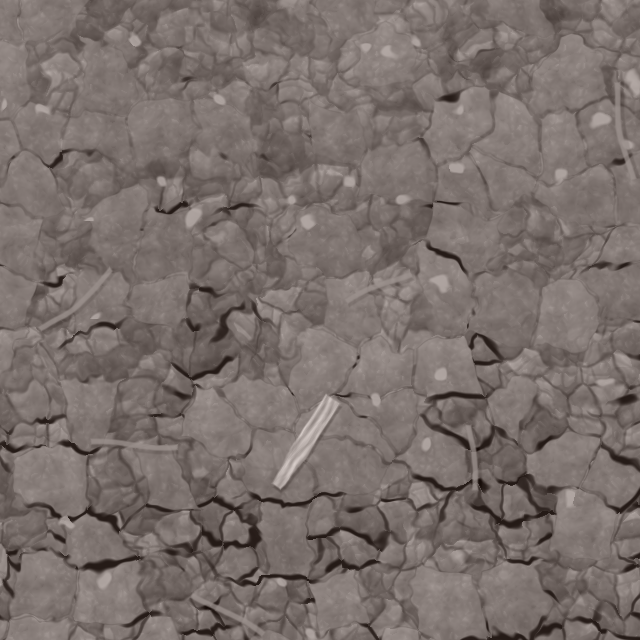
Reproduce this texture procedurally as a Shadertoy shader.

```glsl
// Dry, crumbly soil: clods of three sizes from warped cellular noise, fine and
// soft at the top, split by dark, mostly level cracks toward the bottom.
// Pale crumbs, thin stalks and one wood chip lie scattered on the surface.

const vec3 EARTH_TINT = vec3(0.04, 0.0, -0.015);  // warm shift added to the tone
const float BASE_TONE = 0.458;
const float CRACK_TONE = 0.09;
const float STALK_TONE = 0.57;
const float CHIP_TONE = 0.67;
const float CRUMB_TONE = 0.68;

const float BIG_SCALE = 11.0;      // cells across the canvas
const float MID_SCALE = 21.0;
const float SMALL_SCALE = 43.0;
const float GRAIN_SCALE = 95.0;
const float CRUMB_SCALE = 27.0;
const float BIG_SHARE = 0.5;       // share of big cells left whole
const float WARP = 0.02;
const float SOFTNESS = 0.004;
const float CRACK_WIDTH = 0.0048;
const int STALK_COUNT = 6;

struct Cell {
    float edge;      // distance to the border, in canvas units
    float id;        // random value of the cell
    float level;     // 1 where the nearest border runs level
    vec2 offset;     // position relative to the centre, in cell units
};

vec2 hash2(vec2 p) {
    vec3 q = fract(p.xyx * vec3(0.1031, 0.1030, 0.0973));
    q += dot(q, q.yzx + 33.33);
    return fract((q.xx + q.yz) * q.zy);
}

// Layered, turned sines; roughly -1 to 1
float ripple(vec2 p) {
    float sum = 0.0, amp = 0.5;
    for (int i = 0; i < 4; i++) {
        p = mat2(0.8, 0.6, -0.6, 0.8) * p + 0.7 * sin(p.yx * 0.6);
        sum += amp * sin(p.x) * sin(p.y + 1.0);
        p = p * 1.8 + 5.3;
        amp *= 0.6;
    }
    return sum;
}

Cell cells(vec2 p, float scale) {
    p = p * scale + scale * 1.7;
    vec2 base = floor(p), nearest = vec2(9.0), second = vec2(9.0), key = base;
    for (int y = -1; y <= 1; y++)
    for (int x = -1; x <= 1; x++) {
        vec2 corner = base + vec2(x, y);
        vec2 to = corner + 0.1 + 0.8 * hash2(corner) - p;
        if (dot(to, to) < dot(nearest, nearest)) {
            second = nearest; nearest = to; key = corner;
        } else if (dot(to, to) < dot(second, second)) second = to;
    }
    vec2 across = second - nearest;
    float gap = max(length(across), 0.001);
    float edge = 0.5 * (dot(second, second) - dot(nearest, nearest)) / gap;
    return Cell(edge / scale, hash2(key + 71.0).x,
                smoothstep(0.15, 0.8, abs(across.y) / gap), -nearest);
}

// Tone of one clod: own shade, lit from above, with a dim seam around it
float clod(Cell c, float variation, float relief, float seam) {
    float inside = smoothstep(0.0, SOFTNESS * 1.4, c.edge);
    float shade = variation * (c.id - 0.5) + relief * (c.offset.y - 0.3 * c.offset.x);
    return shade * inside - seam * (1.0 - inside);
}

float crack(Cell c, float opening) {
    float width = CRACK_WIDTH * opening * (0.25 + 0.75 * c.level);
    return opening * (0.2 + 0.8 * c.level)
         * (1.0 - smoothstep(width * 0.3, width + SOFTNESS * 0.6, c.edge));
}

// Solid coverage of a gently bent strip: x along, y across
vec2 turned(vec2 p, float angle) {
    return mat2(cos(angle), -sin(angle), sin(angle), cos(angle)) * p;
}

float strip(vec2 p, vec2 halfSize) {
    vec2 d = abs(p) - halfSize;
    return 1.0 - smoothstep(-SOFTNESS * 0.5, SOFTNESS * 0.5, max(d.x, d.y));
}

void mainImage(out vec4 fragColor, in vec2 fragCoord) {
    vec2 uv = fragCoord / iResolution.y;
    vec2 p = uv + WARP * vec2(ripple(uv * 28.0), ripple(uv * 28.0 + 40.0));
    float depth = 1.0 - smoothstep(0.0, 0.95, uv.y);

    // Clods: whole big ones cover the medium and small ones
    Cell big = cells(p, BIG_SCALE);
    Cell mid = cells(p, MID_SCALE);
    Cell small = cells(p, SMALL_SCALE);
    Cell grain = cells(uv + 0.3 * (p - uv), GRAIN_SCALE);
    float whole = step(1.0 - BIG_SHARE, big.id) * smoothstep(0.0, SOFTNESS, big.edge);
    float seam = mix(0.045, 0.10, depth);
    float broken = clod(mid, 0.13, 0.07, seam) + clod(small, 0.12, 0.05, 0.035);
    float smoothTop = clod(big, 0.10, 0.05, seam) + 0.3 * clod(small, 0.12, 0.05, 0.03);
    float tone = BASE_TONE + mix(broken, smoothTop, whole);
    tone += clod(grain, 0.08, 0.03, 0.01) + 0.05 * ripple(uv * 75.0) + 0.03 * ripple(uv * 9.0);

    // Cracks open in patches, more of them toward the bottom
    float bias = mix(-0.42, 0.16, depth);
    float openBig = smoothstep(0.0, 0.35, ripple(uv * 15.0 + 7.0) + bias);
    float openMid = smoothstep(0.05, 0.4, ripple(uv * 19.0 + 23.0) + bias);
    float split = max(crack(big, openBig), crack(mid, openMid) * (1.0 - whole));
    tone = mix(tone, CRACK_TONE, 0.95 * split);

    // Pale crumbs, a few of them, mainly higher up
    Cell crumb = cells(p + 0.37, CRUMB_SCALE);
    float radius = 0.2 + 0.12 * fract(crumb.id * 57.0);
    float speck = step(mix(0.955, 0.985, depth), crumb.id)
                * (1.0 - smoothstep(radius - 0.1, radius + 0.08, length(crumb.offset)));
    tone = mix(tone, CRUMB_TONE, 0.8 * speck);

    // Thin stalks
    for (int i = 0; i < STALK_COUNT; i++) {
        float n = float(i);
        vec2 centre = fract(vec2(0.12, 0.53) + n * vec2(0.618, 0.755));
        vec2 q = turned(uv - centre, 0.7 + 1.3 * sin(n * 2.4));
        q.y += 0.006 * cos(q.x * 30.0 + n) + 0.1 * (p.y - uv.y);
        float reach = 0.045 + 0.035 * fract(n * 0.37 + 0.8);
        tone = mix(tone, tone - 0.10, 0.6 * strip(q + vec2(0.0, 0.006), vec2(reach, 0.004)));
        tone = mix(tone, STALK_TONE, 0.75 * strip(q, vec2(reach, 0.0042)));
    }

    // Wood chip with lengthwise fibres and a narrow shadow
    vec2 q = turned(uv - vec2(0.476, 0.308), 0.99) + 0.15 * (p - uv);
    vec2 chipSize = vec2(0.083, 0.014 - 0.05 * max(-q.x - 0.02, 0.0) * 2.0);
    tone -= 0.10 * strip(q + vec2(0.004, 0.005), chipSize);
    float fibre = 0.07 * sin(q.y * 520.0 + 2.0 * sin(q.x * 40.0)) + 0.10 * ripple(q * vec2(60.0, 300.0));
    tone = mix(tone, CHIP_TONE + fibre, strip(q, chipSize));

    fragColor = vec4(clamp(tone + EARTH_TINT, 0.0, 1.0), 1.0);
}
```
